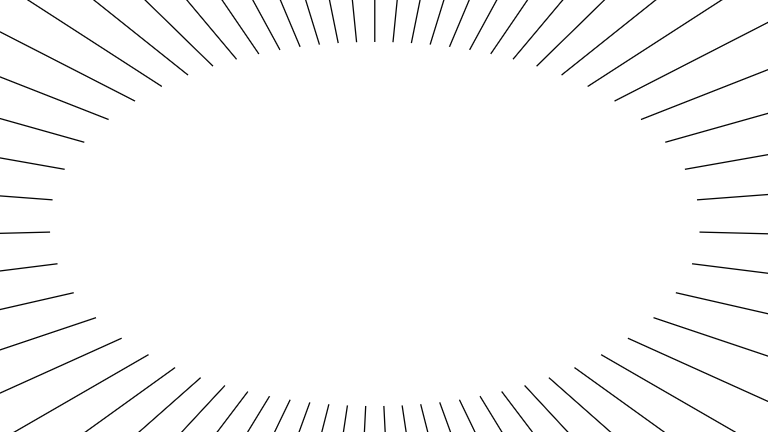
Write a Shadertoy shader that draws this background.

```glsl
const float TAU = 6.2831853;
const float RAY_COUNT = 63.0;
const float RAY_WIDTH = 0.003;                // in canvas heights
const vec2 CENTER = vec2(0.4880, 0.4815);     // fraction of the canvas
const vec2 CLEAR_RADII = vec2(0.7523, 0.4213); // in canvas heights
const vec3 PAPER = vec3(1.0);
const vec3 INK = vec3(0.02);

// Share of a pixel-wide box covered by a stroke centred at distance d
float strokeCoverage(float d, float width, float pixel) {
    float low = max(d - 0.5 * width, -0.5 * pixel);
    float high = min(d + 0.5 * width, 0.5 * pixel);
    return clamp((high - low) / pixel, 0.0, 1.0);
}

// Evenly spaced rays that start on the rim of an empty ellipse
float focusRays(vec2 p, float pixel) {
    float stepAngle = TAU / RAY_COUNT;
    float rayAngle = round(atan(p.x, p.y) / stepAngle) * stepAngle;
    vec2 dir = vec2(sin(rayAngle), cos(rayAngle));

    float across = p.x * dir.y - p.y * dir.x;
    float along = dot(p, dir);
    float rim = 1.0 / length(dir / CLEAR_RADII);

    float beyondRim = clamp((along - rim) / pixel + 0.5, 0.0, 1.0);
    return beyondRim * strokeCoverage(across, RAY_WIDTH, pixel);
}

void mainImage(out vec4 fragColor, in vec2 fragCoord) {
    float pixel = 1.0 / iResolution.y;
    vec2 p = (fragCoord - CENTER * iResolution.xy) * pixel;
    fragColor = vec4(mix(PAPER, INK, focusRays(p, pixel)), 1.0);
}
```
